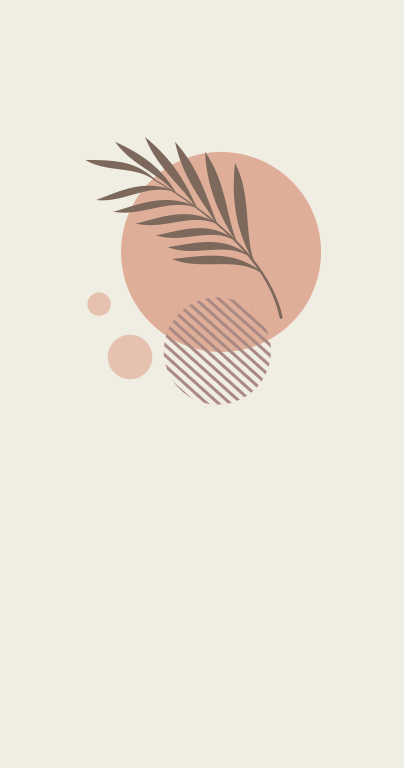
A Shadertoy shader for this background:

```glsl
const vec3 CREAM = vec3(0.941, 0.929, 0.890);
const vec3 TERRACOTTA = vec3(0.871, 0.682, 0.596);
const vec3 BLUSH = vec3(0.902, 0.757, 0.690);
const vec3 MAUVE = vec3(0.670, 0.540, 0.515);
const vec3 UMBER = vec3(0.490, 0.410, 0.360);

float circle(vec2 p, vec2 center, float radius) {
    return length(p - center) - radius;
}

// Parallel bars, periodic along the given normal
float stripes(vec2 p, vec2 normal, float spacing, float halfWidth) {
    float across = dot(p, normal) / spacing;
    return abs(fract(across + 0.5) - 0.5) * spacing - halfWidth;
}

vec2 bezier(vec2 a, vec2 b, vec2 c, float t) {
    return mix(mix(a, b, t), mix(b, c, t), t);
}

float taperedSegment(vec2 p, vec2 a, vec2 b, float ra, float rb) {
    vec2 ab = b - a;
    float h = clamp(dot(p - a, ab) / dot(ab, ab), 0.0, 1.0);
    return length(p - a - ab * h) - mix(ra, rb, h);
}

// Pointed blade whose spine bows sideways, mostly near its base
float leaflet(vec2 p, vec2 base, vec2 tip, float bend, float halfWidth) {
    float len = length(tip - base);
    vec2 dir = (tip - base) / len;
    float s = dot(p - base, dir) / len;
    float k = clamp(s, 0.0, 1.0);
    float side = dot(p - base, vec2(dir.y, -dir.x));
    float spine = bend * 6.75 * k * (1.0 - k) * (1.0 - k);
    float width = (halfWidth * 5.4 * pow(k, 1.5) + 0.09) * (1.0 - k);
    return max(abs(side - spine) - width, (abs(s - 0.5) - 0.5) * len);
}

// Curved stem with a row of leaflets on either side
float palm(vec2 p, vec2 root, vec2 control, vec2 crown) {
    float d = 1e3;
    const float STEPS = 16.0;
    for (float i = 0.0; i < STEPS; i++) {
        float t0 = i / STEPS;
        float t1 = (i + 1.0) / STEPS;
        d = min(d, taperedSegment(p, bezier(root, control, crown, t0),
            bezier(root, control, crown, t1),
            mix(0.2, 0.07, t0), mix(0.2, 0.07, t1)));
    }
    for (float i = 0.0; i < 6.0; i++) {
        vec2 upperBase = bezier(root, control, crown, 0.4 + i * (0.15 - 0.006 * i));
        vec2 upperTip = vec2(30.6 - 3.9 * i,
            78.78 + i * (1.315 + i * (0.208 - 0.091 * i)));
        d = min(d, leaflet(p, upperBase, upperTip, 0.22 * i - 0.45, 0.7 - 0.05 * i));

        vec2 lowerBase = bezier(root, control, crown, 0.32 + 0.12 * i);
        vec2 lowerTip = vec2(22.4 - 1.69 * i + 1.43 * sin(0.95 * i), 66.28 + 1.536 * i);
        d = min(d, leaflet(p, lowerBase, lowerTip, 0.9 - 0.04 * i, 0.53 - 0.02 * i));
    }
    return d;
}

vec3 paint(vec3 under, vec3 ink, float d, float pixel) {
    return mix(under, ink, clamp(0.5 - d / pixel, 0.0, 1.0));
}

void mainImage(out vec4 fragColor, in vec2 fragCoord) {
    // One unit is a hundredth of the canvas height
    float pixel = 100.0 / iResolution.y;
    vec2 p = fragCoord * pixel;
    vec3 color = CREAM;

    // Solid discs
    color = paint(color, TERRACOTTA, circle(p, vec2(28.78, 67.19), 13.02), pixel);
    color = paint(color, BLUSH, circle(p, vec2(16.93, 53.52), 2.9), pixel);
    color = paint(color, BLUSH, circle(p, vec2(12.9, 60.4), 1.52), pixel);

    // Hatched disc
    vec2 hatchCenter = vec2(28.3, 54.3);
    vec2 hatchNormal = vec2(0.669, 0.743);
    float hatch = stripes(p - hatchCenter - 0.1 * hatchNormal, hatchNormal, 1.015, 0.2);
    hatch = max(hatch, circle(p, hatchCenter, 6.97));
    color = paint(color, MAUVE, hatch, pixel);

    // Palm frond
    float frond = palm(p, vec2(36.6, 58.7), vec2(34.64, 67.85), vec2(20.18, 76.56));
    color = paint(color, UMBER, frond, pixel);

    fragColor = vec4(color, 1.0);
}
```
